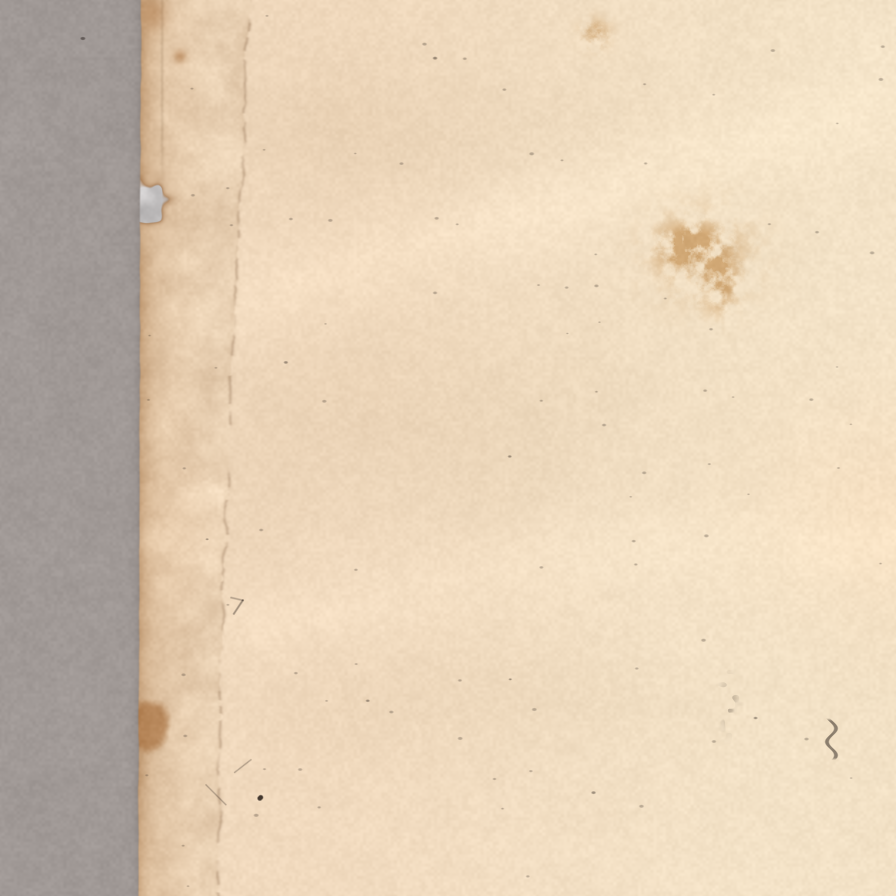
Give the GLSL for this texture, as a Shadertoy shader.

```glsl
// Aged cream paper with a worn hinge strip, foxing and soft folds, lying on grey board.

float hash(vec2 p) {
    vec3 q = fract(vec3(p.xyx) * 0.1031);
    q += dot(q, q.yzx + 33.33);
    return fract((q.x + q.y) * q.z);
}

float noise(vec2 p) {
    vec2 i = floor(p), f = fract(p);
    f = f * f * (3.0 - 2.0 * f);
    return mix(mix(hash(i), hash(i + vec2(1, 0)), f.x),
               mix(hash(i + vec2(0, 1)), hash(i + vec2(1, 1)), f.x), f.y);
}

float fbm(vec2 p) {
    float sum = 0.0, amp = 0.5;
    for (int i = 0; i < 4; i++) {
        sum += amp * noise(p);
        p = p * 2.03 + 17.0;
        amp *= 0.5;
    }
    return sum / 0.9375;
}

// Soft elliptical spot
float spot(vec2 p, vec2 centre, vec2 radius) {
    vec2 d = (p - centre) / radius;
    return exp(-dot(d, d));
}

// Smoothed line segment
float stroke(vec2 p, vec2 a, vec2 b, float width, float px) {
    vec2 ab = b - a;
    float t = clamp(dot(p - a, ab) / dot(ab, ab), 0.0, 1.0);
    return 1.0 - smoothstep(width - px, width + px, length(p - a - ab * t));
}

// Sparse scattered flecks, one candidate per cell
float flecks(vec2 p, float cells, float density, float px) {
    vec2 id = floor(p * cells);
    vec2 c = (id + 0.25 + 0.5 * vec2(hash(id + 3.1), hash(id + 8.7))) / cells;
    float r = mix(0.0008, 0.002, hash(id + 5.3));
    float dotMask = 1.0 - smoothstep(r - px, r + px, length((p - c) * vec2(0.8, 1.2)));
    return dotMask * step(hash(id + 21.0), density);
}

void mainImage(out vec4 fragColor, in vec2 fragCoord) {
    vec2 p = fragCoord / iResolution.y;
    float px = 1.0 / iResolution.y;
    float grain = noise(p * 290.0) * 0.6 + noise(p * 150.0 + 40.0) * 0.4 - 0.5;
    float mottle = fbm(p * 38.0) - 0.5;
    float cloud = fbm(p * 5.0 + 6.0) - 0.5;

    // Sheet, pinker on the left and creamier on the right
    vec3 paper = mix(vec3(0.940, 0.848, 0.738), vec3(0.953, 0.886, 0.778),
                     smoothstep(0.25, 0.95, p.x));
    paper += vec3(0.02, 0.025, 0.03) * cloud;

    // Diagonal folds: light ridges with shaded hollows between
    float upper = p.y - (0.665 + 0.31 * (p.x - 0.27));
    float lower = p.y - (0.30 + 0.09 * smoothstep(0.25, 0.75, p.x));
    float ridge = exp(-upper * upper / 0.0022) + 0.8 * exp(-lower * lower / 0.0018);
    paper += vec3(0.022, 0.025, 0.026) * ridge;
    float hollow = spot(p, vec2(0.45, 0.85), vec2(0.25, 0.07))
                 + spot(p, vec2(0.45, 0.50), vec2(0.30, 0.11))
                 + 0.7 * spot(p, vec2(0.55, 0.22), vec2(0.25, 0.06));
    paper -= vec3(0.020, 0.022, 0.025) * hollow;
    paper += vec3(0.012, -0.006, -0.015) * spot(p, vec2(1.0, 0.43), vec2(0.16, 0.13));

    // Hinge strip with a ragged right border
    float edge = 0.154 + 0.0035 * p.y + 0.0012 * (noise(vec2(p.y * 60.0, 2.0)) - 0.5);
    float hinge = 0.243 + 0.036 * pow(p.y, 1.5) + 0.009 * (fbm(vec2(p.y * 35.0, 9.0)) - 0.5);
    float inStrip = 1.0 - smoothstep(-0.002, 0.002, p.x - hinge);
    vec3 strip = mix(vec3(0.885, 0.775, 0.650), vec3(0.915, 0.820, 0.705),
                     smoothstep(0.16, 0.26, p.x));
    strip += 0.025 * spot(p, vec2(0.20, 0.40), vec2(0.06, 0.09));
    strip += mottle * vec3(0.09, 0.11, 0.12);
    float rub = exp(-max(p.x - edge, 0.0) / 0.010) * (0.35 + 0.9 * fbm(vec2(p.x * 30.0, p.y * 22.0)));
    strip = mix(strip, vec3(0.70, 0.53, 0.36), clamp(rub, 0.0, 1.0) * 0.75);
    strip -= 0.07 * exp(-pow((p.x - 0.181) / 0.002, 2.0)) * smoothstep(0.78, 0.86, p.y);
    paper = mix(paper, strip, inStrip);
    float crease = exp(-pow((p.x - hinge) / 0.0022, 2.0));
    paper -= vec3(0.11, 0.12, 0.12) * crease * smoothstep(0.25, 0.7, noise(p * vec2(90.0, 130.0)));

    // Foxing stains
    vec3 rust = vec3(0.76, 0.56, 0.32);
    float clump = 0.9 * spot(p, vec2(0.768, 0.724), vec2(0.030, 0.022))
                + 0.7 * spot(p, vec2(0.803, 0.685), vec2(0.018, 0.030))
                + 0.45 * spot(p, vec2(0.785, 0.715), vec2(0.055, 0.050))
                + 0.7 * spot(p, vec2(0.664, 0.962), vec2(0.016, 0.016));
    paper = mix(paper, rust, clamp(clump * smoothstep(0.30, 0.75, fbm(p * 75.0)), 0.0, 0.7));
    float blot = 1.0 - smoothstep(0.017, 0.029, length((p - vec2(0.165, 0.190)) * vec2(1.0, 0.9)) + 0.012 * mottle);
    float rustMarks = 0.75 * blot + 0.6 * spot(p, vec2(0.201, 0.937), vec2(0.007))
                    + 0.5 * spot(p, vec2(0.170, 0.985), vec2(0.016, 0.020));
    paper = mix(paper, vec3(0.67, 0.46, 0.27), clamp(rustMarks, 0.0, 0.8));

    // Flecks, stray fibres and ink marks
    float marks = 0.30 * flecks(p, 26.0, 0.16, px) + 0.45 * flecks(p + 0.37, 11.0, 0.12, px);
    marks += 0.95 * stroke(p, vec2(0.290, 0.109), vec2(0.291, 0.110), 0.0026, px);
    marks += 0.35 * stroke(p, vec2(0.262, 0.138), vec2(0.280, 0.152), 0.0007, px);
    marks += 0.35 * stroke(p, vec2(0.230, 0.124), vec2(0.252, 0.102), 0.0007, px);
    marks += 0.45 * stroke(p, vec2(0.261, 0.315), vec2(0.271, 0.330), 0.0010, px);
    marks += 0.35 * stroke(p, vec2(0.271, 0.330), vec2(0.258, 0.333), 0.0009, px);
    float curl = abs(p.x - 0.928 - 0.005 * sin(p.y * 210.0));
    marks += 0.55 * (1.0 - smoothstep(0.001, 0.001 + 2.0 * px, curl)) * smoothstep(0.024, 0.020, abs(p.y - 0.175));
    marks += 0.3 * spot(p, vec2(0.813, 0.215), vec2(0.010, 0.025)) * smoothstep(0.62, 0.8, noise(p * 140.0));
    paper = mix(paper, vec3(0.22, 0.18, 0.15), clamp(marks, 0.0, 1.0));
    paper += grain * vec3(0.045, 0.050, 0.055) + mottle * 0.02;

    // Torn notch with scorched rim
    float notch = length((p - vec2(0.163, 0.772)) * vec2(1.0, 0.75)) - 0.017 + 0.016 * (noise(p * 90.0) - 0.5);
    paper = mix(paper, vec3(0.60, 0.42, 0.26), 0.75 * exp(-max(notch, 0.0) / 0.005));
    paper = mix(paper, vec3(0.76, 0.75, 0.75) + 0.3 * mottle, 1.0 - smoothstep(-0.002, 0.002, notch));

    // Grey board and the shadow along the sheet
    vec3 board = vec3(0.628, 0.600, 0.588) + 0.05 * grain + 0.03 * mottle + 0.02 * cloud;
    board -= 0.06 * exp(-abs(p.x - edge) / 0.004) + 0.25 * flecks(p, 17.0, 0.05, px);
    vec3 colour = mix(board, paper, smoothstep(-0.0015, 0.0015, p.x - edge));
    fragColor = vec4(clamp(colour, 0.0, 1.0), 1.0);
}
```
